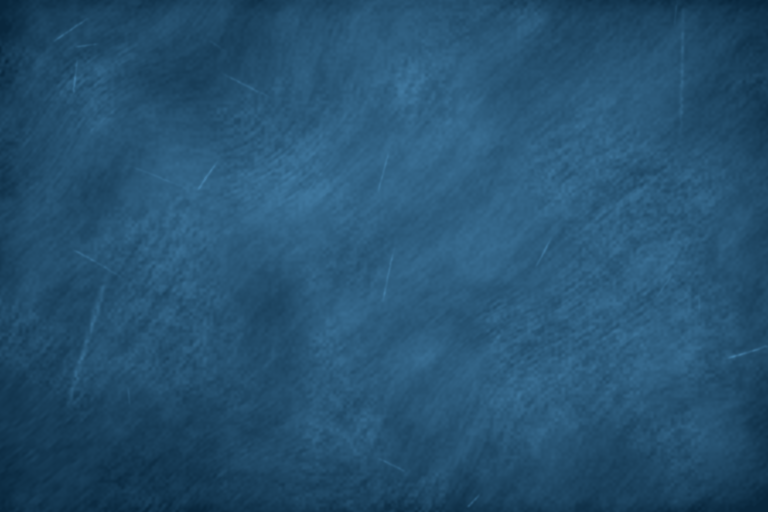
A WebGL 1 fragment shader for this texture:

```glsl
precision highp float;
uniform vec2 u_resolution;

float hash(vec2 p) {
  p = fract(p * vec2(0.1031, 0.1137));
  p += dot(p, p.yx + 33.33);
  return fract((p.x + p.y) * p.x * 17.0);
}

float noise(vec2 p) {
  vec2 i = floor(p), f = fract(p);
  f = f * f * (3.0 - 2.0 * f);
  return mix(mix(hash(i), hash(i + vec2(1, 0)), f.x),
             mix(hash(i + vec2(0, 1)), hash(i + vec2(1, 1)), f.x), f.y);
}

float fbm(vec2 p) {
  float sum = 0.0, gain = 0.5;
  for (int i = 0; i < 5; i++) {
    sum += gain * noise(p);
    p = mat2(1.6, 1.2, -1.2, 1.6) * p + 17.3;
    gain *= 0.5;
  }
  return sum;
}

vec2 rotate(vec2 p, float angle) {
  float c = cos(angle), s = sin(angle);
  return vec2(c * p.x + s * p.y, c * p.y - s * p.x);
}

// Soft line from a to b that fades towards both ends
float stroke(vec2 p, vec2 a, vec2 b, float width) {
  vec2 along = b - a;
  float t = clamp(dot(p - a, along) / dot(along, along), 0.0, 1.0);
  float d = length(p - a - along * t) / width;
  return exp(-d * d) * smoothstep(0.0, 0.2, t) * smoothstep(1.0, 0.6, t);
}

// Short random scratches, mostly rising to the right
float scratches(vec2 p) {
  float sum = 0.0;
  for (int i = 0; i < 22; i++) {
    float id = float(i) * 7.0 + 3.0;
    vec2 center = vec2(1.5 * hash(vec2(id, 11.0)), hash(vec2(id, 47.0)));
    float angle = mix(-0.6, 1.7, hash(vec2(id, 83.0)));
    float size = mix(0.02, 0.07, hash(vec2(id, 131.0)));
    vec2 reach = size * vec2(cos(angle), sin(angle));
    sum += stroke(p, center - reach, center + reach, 0.0028) * hash(vec2(id, 179.0));
  }
  return sum;
}

void main() {
  vec2 uv = gl_FragCoord.xy / u_resolution;
  vec2 p = gl_FragCoord.xy / u_resolution.y;
  vec2 warp = vec2(noise(p * 4.0 + 5.0), noise(p * 4.0 + 41.0)) - 0.5;

  // Broad light in the middle, dark borders
  vec2 q = uv - vec2(0.52, 0.57);
  float tone = 0.86 - 1.9 * q.x * q.x - 1.9 * q.y * q.y;
  tone -= 0.2 * smoothstep(0.05, 0.0, min(uv.x, 1.0 - uv.x));
  tone -= 0.15 * smoothstep(0.03, 0.0, min(uv.y, 1.0 - uv.y));

  // Cloudy smears and wiped diagonal strokes
  vec2 swipe = rotate(p + 0.12 * warp, 0.75);
  float smear = fbm(p * 5.0 + warp + 9.0) - 0.485;
  float wipe = fbm(swipe * vec2(6.0, 17.0) + 60.0) - 0.485;
  tone += 0.75 * smear + 0.65 * wipe;

  // Chalk dust, denser in patches
  float dust = smoothstep(0.42, 0.72, fbm(p * 6.0 + 90.0));
  float fibre = noise(swipe * vec2(45.0, 130.0) + 20.0) - 0.5;
  float speck = noise(p * 150.0 + 70.0) - 0.5;
  tone += (0.17 + 0.2 * dust) * fibre + (0.14 + 0.2 * dust) * speck + 0.12 * dust - 0.04;

  // Scratches and longer rubbed lines, broken up by the grain
  float marks = 0.55 * scratches(p + 0.02 * warp);
  marks += 0.45 * stroke(p, vec2(0.13, 0.2), vec2(0.22, 0.5), 0.006);
  marks += 0.25 * stroke(p, vec2(1.33, 0.72), vec2(1.335, 1.03), 0.004);
  tone += marks * (0.6 + 0.8 * (speck + 0.5));

  // Clean dark wedge in the lower left corner
  float wedge = smoothstep(0.012, -0.012, p.y - 0.29 + 0.6 * p.x)
              * smoothstep(0.3, 0.08, p.x);
  tone = mix(tone, 0.12 + 0.25 * fibre, 0.55 * wedge);

  tone = clamp(tone, -0.35, 1.4);
  vec3 deepBlue = vec3(0.08, 0.22, 0.32);
  vec3 chalkBlue = vec3(0.21, 0.41, 0.55);
  gl_FragColor = vec4(mix(deepBlue, chalkBlue, tone), 1.0);
}
```
